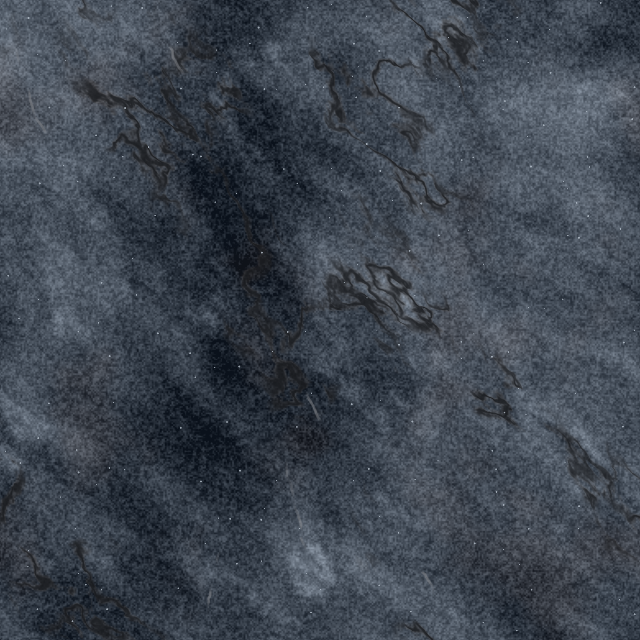
Give the GLSL for this texture, as a three.js fragment shader.

```glsl
// Dark blue-grey stone slab with diagonal clouding, pale wisps, rusty cracks and fine grain.
varying vec2 vUv;

const vec3 SLATE_DARK = vec3(0.10, 0.13, 0.17);
const vec3 SLATE_LIGHT = vec3(0.40, 0.44, 0.49);
const vec3 CRACK_BLACK = vec3(0.09, 0.10, 0.115);
const vec3 RUST = vec3(0.27, 0.24, 0.22);
const vec3 VEIN_PALE = vec3(0.50, 0.51, 0.53);
const vec3 SPECK_WHITE = vec3(0.72, 0.76, 0.80);
const float BEDDING_ANGLE = -0.84;
const int VEIN_COUNT = 6;

float hash(vec2 p) {
  vec3 q = fract(vec3(p.xyx) * 0.1031);
  q += dot(q, q.yzx + 33.33);
  return fract((q.x + q.y) * q.z);
}

vec2 hash2(vec2 p) {
  return vec2(hash(p), hash(p + 57.3));
}

mat2 rotation(float angle) {
  float c = cos(angle);
  float s = sin(angle);
  return mat2(c, -s, s, c);
}

// Value noise centred on zero.
float noise(vec2 p) {
  vec2 cell = floor(p);
  vec2 f = fract(p);
  f = f * f * (3.0 - 2.0 * f);
  float low = mix(hash(cell), hash(cell + vec2(1.0, 0.0)), f.x);
  float high = mix(hash(cell + vec2(0.0, 1.0)), hash(cell + vec2(1.0)), f.x);
  return mix(low, high, f.y) - 0.5;
}

float fbm(vec2 p) {
  mat2 turn = rotation(0.65);
  float sum = 0.0;
  float amplitude = 0.5;
  for (int i = 0; i < 5; i++) {
    sum += amplitude * noise(p);
    p = turn * p * 2.03 + 17.7;
    amplitude *= 0.5;
  }
  return sum;
}

// Broad shadow leaning from the top centre to the lower left.
float shadowBand(vec2 uv) {
  float offset = uv.x - mix(0.24, 0.43, uv.y) + 0.25 * fbm(uv * 4.0 + 3.0);
  return exp(-offset * offset / 0.012);
}

// Thin, broken, nearly upright line.
float vein(vec2 uv, vec2 start, float lean, float size) {
  vec2 p = rotation(lean) * (uv - start);
  p.x += 0.035 * fbm(vec2(p.y * 14.0, start.x * 90.0));
  float line = 1.0 - smoothstep(0.0008, 0.0032, abs(p.x));
  float ends = smoothstep(size, size * 0.5, abs(p.y));
  return line * ends * smoothstep(-0.15, 0.25, noise(uv * 60.0));
}

// Sparse round glints, one at most in each cell.
float specks(vec2 uv, float cells, float share) {
  vec2 id = floor(uv * cells);
  vec2 centre = 0.2 + 0.6 * hash2(id + 11.0);
  float radius = mix(0.0009, 0.0022, hash(id + 29.0)) * cells;
  float dist = length(fract(uv * cells) - centre);
  return step(hash(id + 71.0), share) * (1.0 - smoothstep(radius * 0.4, radius, dist));
}

void main() {
  vec2 uv = vUv;
  vec2 warp = vec2(fbm(uv * 5.0 + 8.0), fbm(uv * 5.0 + 41.0));
  vec2 bed = rotation(BEDDING_ANGLE) * (uv + 0.12 * warp) + 5.0;

  // Clouding and streaks along the bedding.
  float tone = 0.50 - 0.28 * shadowBand(uv);
  tone += 1.15 * fbm(bed * vec2(3.0, 5.5));
  tone += 0.85 * fbm(bed * vec2(10.0, 23.0) + 31.0);

  // Pale feathered wisps.
  float wisp = smoothstep(0.10, 0.32, fbm(bed * vec2(8.0, 15.0) + 63.0));
  tone += 0.42 * wisp * (0.8 + 1.2 * noise(bed * vec2(40.0, 85.0)));

  // Mineral grain.
  tone += 0.50 * noise(uv * 390.0) + 0.36 * noise(rotation(0.5) * uv * 190.0);
  tone = clamp(tone, -0.2, 1.5);
  vec3 color = mix(SLATE_DARK, SLATE_LIGHT, tone);

  // Faint warm stains and short dark cracks with rusty rims.
  float stain = smoothstep(0.02, 0.25, fbm(uv * 7.0 + 90.0));
  color += stain * vec3(0.018, 0.002, -0.008);
  float crackZone = smoothstep(0.07, 0.20, fbm(bed * vec2(4.0, 6.0) + 120.0));
  float ridge = abs(fbm(bed * vec2(9.0, 19.0) + 150.0));
  float rim = crackZone * (1.0 - smoothstep(0.02, 0.075, ridge));
  float crack = crackZone * (1.0 - smoothstep(0.005, 0.04, ridge));
  color = mix(color, RUST, 0.35 * rim);
  color = mix(color, CRACK_BLACK, 0.75 * crack);

  // Scattered veins and glints.
  for (int i = 0; i < VEIN_COUNT; i++) {
    vec2 seed = vec2(float(i) * 7.0 + 2.0, 19.0);
    float lean = mix(-0.25, 0.55, hash(seed + 3.0));
    float size = mix(0.05, 0.11, hash(seed + 5.0));
    color = mix(color, VEIN_PALE, 0.6 * vein(uv, hash2(seed), lean, size));
  }
  color = mix(color, SPECK_WHITE, 0.8 * specks(uv, 55.0, 0.07));

  gl_FragColor = vec4(color, 1.0);
}
```
